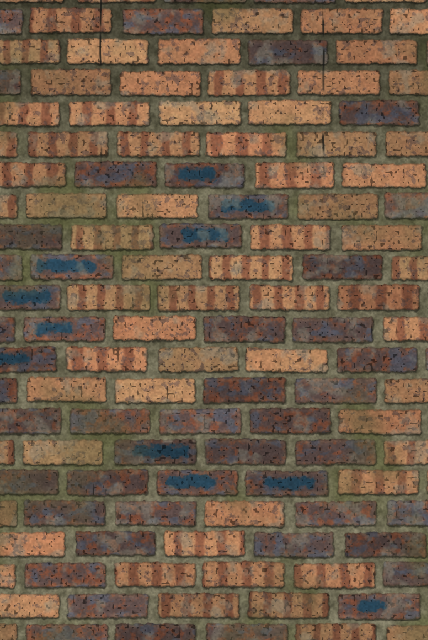
Reproduce this texture procedurally as a Shadertoy shader.

```glsl
const float ROW_PITCH = 0.0481;
const float BRICK_PITCH = 0.1406;
const vec2 BRICK_HALF = vec2(0.0645, 0.0196);

float hash(vec2 p) {
    vec3 q = fract(p.xyx * vec3(0.1031, 0.1030, 0.0973));
    q += dot(q, q.yzx + 33.33);
    return fract((q.x + q.y) * q.z);
}

float noise(vec2 p) {
    vec2 i = floor(p), f = fract(p);
    f = f * f * (3.0 - 2.0 * f);
    return mix(mix(hash(i), hash(i + vec2(1, 0)), f.x),
               mix(hash(i + vec2(0, 1)), hash(i + vec2(1, 1)), f.x), f.y);
}

float fbm(vec2 p) {
    float sum = 0.0, amp = 0.5;
    for (int i = 0; i < 4; i++) {
        sum += amp * noise(p);
        p = mat2(1.6, 1.2, -1.2, 1.6) * p + 17.3;
        amp *= 0.5;
    }
    return sum / 0.9375;
}

float roundBox(vec2 p, vec2 halfSize, float radius) {
    vec2 q = abs(p) - halfSize + radius;
    return length(max(q, 0.0)) + min(max(q.x, q.y), 0.0) - radius;
}

// Running bond: id of the brick and position relative to its centre
vec2 brickCell(vec2 p, out vec2 id) {
    float y = (p.y - 0.0085) / ROW_PITCH;
    float row = floor(y);
    float start = mix(0.036, 0.1035, mod(row, 2.0));
    start += (hash(vec2(row, 71.0)) - 0.5) * 0.013;
    float x = (p.x - start) / BRICK_PITCH;
    id = vec2(floor(x), row) + 40.0;
    return (vec2(fract(x), fract(y)) - 0.5) * vec2(BRICK_PITCH, ROW_PITCH);
}

vec3 brickColor(vec2 local, vec2 id, vec2 p) {
    vec3 orange = vec3(0.67, 0.46, 0.33), tan_ = vec3(0.64, 0.51, 0.36);
    vec3 rust = vec3(0.46, 0.28, 0.21), plum = vec3(0.33, 0.27, 0.26);
    vec3 blue = vec3(0.14, 0.26, 0.33), slate = vec3(0.30, 0.32, 0.37);
    float kind = hash(id + 3.7), tone = hash(id + 9.1);
    float patches = fbm(p * vec2(55.0, 75.0) + id * 3.0);
    float mottle = fbm(p * 130.0 + id);
    vec3 clay = mix(orange, tan_, tone * 0.8 + (patches - 0.5) * 0.6);

    // Fired bands across the face
    float bands = sin(local.x * mix(150.0, 230.0, tone) + tone * 20.0 + patches * 1.5);
    float banded = step(0.3, kind) * step(kind, 0.54);
    clay = mix(clay, rust, banded * smoothstep(-0.1, 0.7, bands) * 0.75);

    // Dark scorched faces, paler at the rim
    float scorched = step(0.54, kind);
    float rim = roundBox(local, BRICK_HALF, 0.004);
    float core = smoothstep(0.002, -0.012, rim + (patches - 0.5) * 0.02);
    vec3 burnt = mix(rust, plum, smoothstep(0.3, 0.65, mottle + tone * 0.2));
    clay = mix(clay, burnt, scorched * mix(0.6, 0.97, core));
    float smudge = smoothstep(0.52, 0.7, patches);
    clay = mix(clay, slate, scorched * smudge * 0.75);
    clay = mix(clay, plum, (1.0 - scorched) * smoothstep(0.58, 0.75, mottle) * 0.55);

    // Glazed blue heart
    vec2 heartPos = local - vec2((tone - 0.5) * 0.03, -0.001);
    vec2 heartHalf = vec2(mix(0.022, 0.052, hash(id + 5.3)), 0.009);
    float heart = roundBox(heartPos, heartHalf, 0.007) + (mottle - 0.5) * 0.016;
    clay = mix(clay, blue, step(0.82, kind) * smoothstep(0.003, -0.003, heart) * 0.92);
    return clay * mix(0.86, 1.12, hash(id + 13.0));
}

// Thin dark run of water from the top edge
float drip(vec2 p, float x, float bottom) {
    float wander = (noise(vec2(p.y * 25.0, x * 90.0)) - 0.5) * 0.003;
    float line = smoothstep(0.0022, 0.0006, abs(p.x - x - wander));
    return line * smoothstep(bottom, bottom - 0.08, p.y) * smoothstep(0.2, 0.55, noise(p * 45.0));
}

void mainImage(out vec4 fragColor, in vec2 fragCoord) {
    vec2 p = fragCoord / iResolution.y;
    p.y = 1.0 - p.y;
    float pixel = 1.0 / iResolution.y;

    // Uneven courses and chipped edges
    vec2 warped = p + 0.0025 * (vec2(noise(p * 13.0), noise(p * 13.0 + 50.0)) - 0.5);
    vec2 id;
    vec2 local = brickCell(warped, id);
    local += (vec2(hash(id), hash(id + 21.0)) - 0.5) * vec2(0.004, 0.0025);
    vec2 halfSize = BRICK_HALF - vec2(hash(id + 31.0), hash(id + 37.0)) * vec2(0.003, 0.0015);
    float chips = (fbm(p * 160.0) - 0.5) * 0.005;
    float d = roundBox(local, halfSize, 0.004) + chips;
    float face = smoothstep(pixel, -pixel, d);

    // Mortar, sooty above and mossy in places
    float grain = noise(p * 380.0), cloud = fbm(p * 9.0 + 4.0);
    float coarse = fbm(p * 110.0 + 8.0);
    vec3 mortar = mix(vec3(0.31, 0.30, 0.22), vec3(0.54, 0.52, 0.43), coarse * 0.75 + p.y * 0.25);
    mortar = mix(mortar, vec3(0.34, 0.35, 0.20), smoothstep(0.5, 0.75, cloud) * 0.6);
    mortar *= mix(0.72, 1.0, smoothstep(0.0, 0.3, p.y));
    float shadow = roundBox(local - vec2(0.0005, 0.0018), halfSize, 0.004) + chips;
    mortar *= mix(0.52, 1.0, smoothstep(-0.001, 0.003, shadow));

    // Brick faces with pits, soft edges and smeared mortar
    vec3 brick = brickColor(local, id, p);
    brick *= mix(0.78, 1.0, smoothstep(0.0, -0.0035, d));
    brick *= 1.0 - 0.45 * smoothstep(0.76, 0.92, noise(p * 260.0 + 9.0));
    float smear = smoothstep(0.56, 0.74, fbm(p * 38.0 + 30.0));
    brick = mix(brick, vec3(0.52, 0.51, 0.45), smear * 0.45);
    brick = mix(brick, vec3(0.38, 0.36, 0.24), smoothstep(0.52, 0.75, cloud) * 0.45);

    vec3 color = mix(mortar, brick, face);
    color *= 0.86 + 0.18 * grain + 0.2 * (coarse - 0.3);

    float stain = 0.0;
    for (float i = 0.0; i < 2.0; i++)
        stain = max(stain, drip(p, 0.1576 + i * 0.3476, 0.28 + i * 0.06));
    color = mix(color, vec3(0.10, 0.10, 0.09), stain * 0.8);
    fragColor = vec4(clamp(color, 0.0, 1.0), 1.0);
}
```
